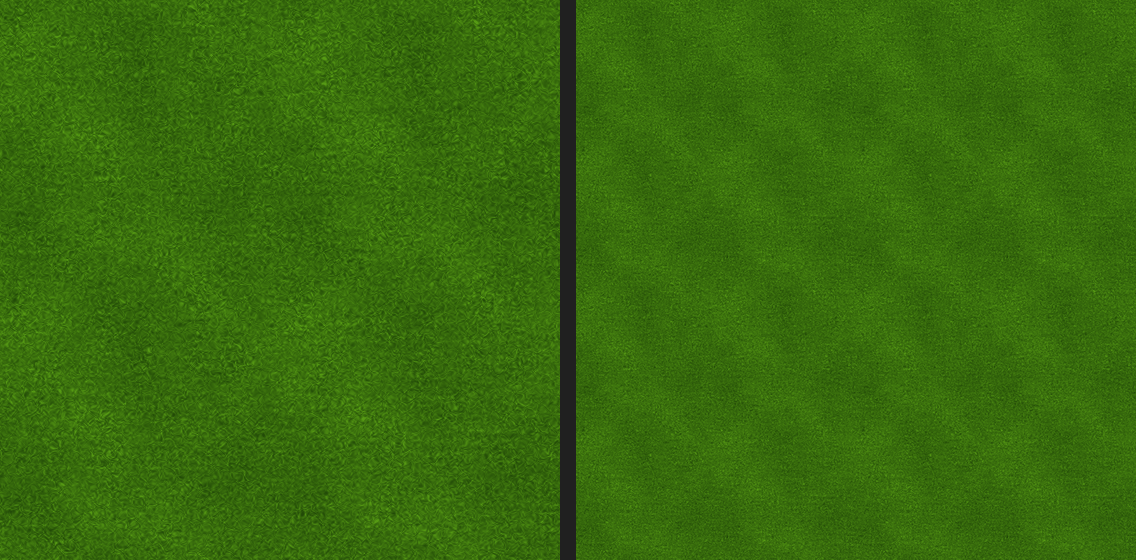
Left, the tile; right, the same tile 2 across and 2 down.
Reproduce this texture procedurally as a Shadertoy shader.

```glsl
#define MEAN_GREEN vec3(0.222, 0.427, 0.050)
#define GREEN_STEP vec3(0.034, 0.052, 0.008)
#define BLADE_CELLS vec2(210.0, 137.0)
#define SPECK_CELLS vec2(203.0, 197.0)
#define ROW_CELLS vec2(14.0, 88.0)
#define BLADE_GAIN 2.2
#define SPECK_GAIN 2.2
#define ROW_GAIN 0.7
#define PATCH_GAIN 1.15
#define CLUMP_GAIN 0.6
#define HIGHLIGHT_SKEW 0.07
#define GRAIN_WARP 0.006

// Integer hash giving a unit gradient for a lattice cell
vec2 cellGradient(vec2 cell, float seed) {
    uvec3 k = uvec3(cell, seed) * uvec3(1597u, 7919u, 3571u);
    uint h = k.x ^ (k.y * 2531u) ^ (k.z * 9277u);
    h = (h ^ (h >> 15)) * 73244475u;
    h = (h ^ (h >> 13)) * 73244475u;
    h ^= h >> 16;
    float angle = 6.28319 * float(h & 65535u) / 65536.0;
    return vec2(cos(angle), sin(angle));
}

// Gradient noise that wraps after a whole number of cells
float wrapNoise(vec2 p, vec2 period, float seed) {
    vec2 cell = floor(p);
    vec2 f = p - cell;
    vec2 w = f * f * f * (f * (f * 6.0 - 15.0) + 10.0);
    vec2 lo = mod(cell, period);
    vec2 hi = mod(cell + 1.0, period);
    float a = dot(cellGradient(lo, seed), f);
    float b = dot(cellGradient(vec2(hi.x, lo.y), seed), f - vec2(1.0, 0.0));
    float c = dot(cellGradient(vec2(lo.x, hi.y), seed), f - vec2(0.0, 1.0));
    float d = dot(cellGradient(hi, seed), f - 1.0);
    return mix(mix(a, b, w.x), mix(c, d, w.x), w.y);
}

// Short blades; a whole-number shear leans them and still tiles
float blades(vec2 uv, float lean, float seed) {
    vec2 sheared = vec2(uv.x + lean * uv.y, uv.y);
    return wrapNoise(sheared * BLADE_CELLS, BLADE_CELLS, seed);
}

// Small wrapping offset that breaks up the regular lattice of the grain
vec2 grainOffset(vec2 uv) {
    const vec2 cells = vec2(73.0);
    return GRAIN_WARP * vec2(wrapNoise(uv * cells, cells, 6.0),
                             wrapNoise(uv * cells, cells, 7.0));
}

// Broad light and dark areas, repeated twice along each axis
float patches(vec2 uv) {
    float sum = 0.0;
    float gain = 1.0;
    float cells = 2.0;
    for (int i = 0; i < 3; i++) {
        sum += gain * wrapNoise(uv * 2.0 * cells, vec2(cells), 11.0 + float(i));
        gain *= 0.55;
        cells = cells * 2.0 + 1.0;
    }
    return sum;
}

void mainImage(out vec4 fragColor, in vec2 fragCoord) {
    vec2 uv = fragCoord / iResolution.xy;
    vec2 turf = uv + grainOffset(uv);

    // Fine grain of leaning blades and specks
    float grain = BLADE_GAIN * (blades(turf, 1.0, 1.0) + blades(turf, -1.0, 2.0));
    grain += SPECK_GAIN * wrapNoise(turf * SPECK_CELLS, SPECK_CELLS, 3.0);

    // Clumps where the grain is stronger
    grain *= 1.0 + CLUMP_GAIN * wrapNoise(uv * 18.0, vec2(9.0), 4.0);

    // Faint mown rows and broad patches
    float rows = ROW_GAIN * wrapNoise(uv * ROW_CELLS, ROW_CELLS, 5.0);
    float tone = grain + rows + PATCH_GAIN * patches(uv);

    // Slightly longer tail towards the light tips
    tone += HIGHLIGHT_SKEW * (tone * tone - 1.0);
    tone = clamp(tone, -2.6, 3.4);

    fragColor = vec4(MEAN_GREEN + GREEN_STEP * tone, 1.0);
}
```
